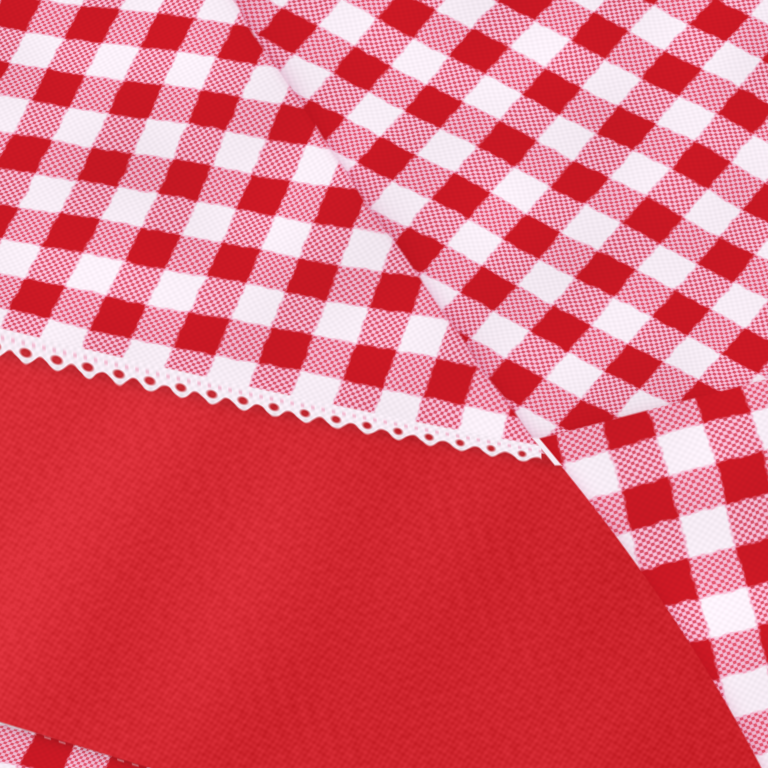
Reproduce this texture procedurally as a Shadertoy shader.

```glsl
const float PI = 3.14159265;
const vec3 WHITE = vec3(0.965, 0.925, 0.96);
const vec3 PINK = vec3(0.935, 0.585, 0.705);
const vec3 RED = vec3(0.785, 0.095, 0.14);
const vec3 PLAIN_DARK = vec3(0.755, 0.1, 0.13);
const vec3 PLAIN_LIGHT = vec3(0.87, 0.195, 0.235);
const float THREADS = 24.0;       // threads per check period
const float WEAVE_CONTRAST = 0.5;
const float WAVE = 0.007;         // cloth waviness
const float LEFT_SPREAD = 0.002;  // checks fan out towards the fold
const float FOLD_SOFTNESS = 0.003;
const float LACE_PITCH = 0.0404;
const float LACE_PHASE = 0.4375;

// One pair of lattice vectors per cloth, y pointing down
const mat2 LEFT_CHECK = mat2(0.1055, 0.0195, -0.041, 0.0885);
const mat2 RIGHT_CHECK = mat2(0.095, 0.0495, -0.0605, 0.0703);
const mat2 CORNER_CHECK = mat2(0.121, -0.0326, 0.028, 0.104);

vec2 hashGradient(vec2 cell) {
    float h = fract(sin(dot(cell, vec2(127.1, 311.7))) * 43758.5);
    return vec2(cos(2.0 * PI * h), sin(2.0 * PI * h));
}

float gradientNoise(vec2 p) {
    vec2 i = floor(p), f = fract(p);
    vec2 w = f * f * f * (f * (f * 6.0 - 15.0) + 10.0);
    vec2 e = vec2(1.0, 0.0);
    float a = dot(hashGradient(i), f);
    float b = dot(hashGradient(i + e.xy), f - e.xy);
    float c = dot(hashGradient(i + e.yx), f - e.yx);
    float d = dot(hashGradient(i + e.xx), f - e.xx);
    return mix(mix(a, b, w.x), mix(c, d, w.x), w.y);
}

float softCover(float d, float softness) { return smoothstep(-softness, softness, d); }
float cover(float d) { return softCover(d, 1.0 / iResolution.y); }

// Plain weave of striped warp and weft
vec3 gingham(vec2 p, vec2 origin, mat2 lattice, float spread) {
    mat2 toCheck = inverse(lattice);
    vec2 wave = WAVE * vec2(gradientNoise(p * 6.0), gradientNoise(p * 6.0 + 17.0));
    vec2 q = toCheck * (p - origin + wave);
    q -= toCheck * vec2(spread * q.x * q.y);
    vec2 ragged = q + 0.03 * vec2(gradientNoise(p * 70.0), gradientNoise(p * 70.0 + 31.0));
    vec2 stripe = 1.0 - smoothstep(0.222, 0.278, abs(fract(ragged + 0.5) - 0.5));
    vec2 t = sin(PI * THREADS * q + 1.1 * gradientNoise(p * 45.0));
    float over = 0.5 + WEAVE_CONTRAST * (smoothstep(-0.8, 0.8, t.x * t.y) - 0.5);
    float dye = mix(stripe.x, stripe.y, over);
    vec3 col = mix(WHITE, PINK, clamp(2.0 * dye, 0.0, 1.0));
    col = mix(col, RED, clamp(2.0 * dye - 1.0, 0.0, 1.0));
    return col * (1.0 + 0.02 * t.x * t.y + 0.05 * gradientNoise(p * 7.0));
}

vec3 plainCloth(vec2 p) {
    vec2 q = mat2(0.97, 0.24, -0.24, 0.97) * p;
    vec2 t = sin(PI * 210.0 * q + gradientNoise(p * 40.0));
    float light = 0.68 - 0.55 * (p.x - 0.3) - 0.3 * (p.y - 0.65);
    light += 0.35 * gradientNoise(vec2(p.x * 7.0 + p.y * 3.0, p.y * 2.5));
    light += 0.2 * t.x * t.y + 0.35 * gradientNoise(q * vec2(90.0, 150.0));
    return mix(PLAIN_DARK, PLAIN_LIGHT, clamp(light, 0.0, 1.1));
}

float laceTop(float x) { return 0.427 + 0.25 * x - 0.046 * x * x; }
float laceWidth(float x) { return mix(0.041, 0.025, clamp(x / 0.7, 0.0, 1.0)); }
float foldX(float y) { return 0.303 + 0.64 * y + 0.077 * y * y; }
float seamY(float x) { return 0.569 - 0.26 * (x - 0.71); }
float plainEdgeX(float y) {
    float d = y - 0.586;
    return 0.7135 + 0.83 * d - 0.384 * d * d;
}

// Scalloped tape with one eyelet per scallop; positive inside
float laceShape(vec2 p, float width, float t) {
    float s = fract((p.x - LACE_PHASE) / LACE_PITCH + 0.5) - 0.5;
    float scallop = 0.81 + 0.17 * cos(2.0 * PI * s) + 0.05 * gradientNoise(p * 90.0);
    float eyelet = length(vec2(s * LACE_PITCH / width * 0.75, t - 0.6)) - 0.14;
    return min(min(t, scallop - t), eyelet) * width;
}

void mainImage(out vec4 fragColor, in vec2 fragCoord) {
    vec2 p = fragCoord / iResolution.xy;
    p.y = 1.0 - p.y;
    float fold = p.x - foldX(p.y) + 0.006 * gradientNoise(p * 14.0);
    float seam = p.y - seamY(p.x);
    float edge = p.x - plainEdgeX(p.y);
    float width = laceWidth(p.x);
    float t = (p.y - laceTop(p.x)) / width;

    // Right cloth, with a rosy shade where it dips under its neighbours
    vec3 col = gingham(p, vec2(0.755, 0.237), RIGHT_CHECK, 0.0);
    col *= 1.0 - vec3(0.06, 0.16, 0.11) * exp(-max(fold, 0.0) / 0.012);
    col *= 1.0 - vec3(0.04, 0.1, 0.08) * exp(-max(-seam, 0.0) / 0.008);

    // Corner cloth
    vec3 corner = gingham(p, vec2(0.846, 0.657), CORNER_CHECK, 0.0);
    corner *= 1.0 - vec3(0.05, 0.14, 0.1) * exp(-max(edge, 0.0) / 0.009);
    col = mix(col, corner, softCover(seam, 0.002));

    // Left cloth rolling over the fold
    vec3 left = gingham(p, vec2(0.198, 0.323), LEFT_CHECK, LEFT_SPREAD);
    left *= 1.0 - vec3(0.03, 0.1, 0.07) * exp(-max(-fold, 0.0) / 0.005);
    col = mix(col, left, softCover(-fold, FOLD_SOFTNESS) * cover(0.6 - p.y));

    // Plain cloth with the shadow of the lace
    vec3 plain = plainCloth(p);
    plain *= 1.0 - 0.1 * exp(-max(t - 0.85, 0.0) / 0.2);
    col = mix(col, plain, cover((t - 0.4) * width) * softCover(-edge, 0.002));

    // Lower left hem with broken stitching
    float hem = p.y - 0.94 - 0.307 * p.x;
    vec3 under = gingham(p, vec2(0.06, 0.978), LEFT_CHECK, 0.0);
    under *= 1.0 - 0.18 * exp(-max(hem, 0.0) / 0.006);
    col = mix(col, under, softCover(hem, 0.002));
    float dash = smoothstep(-0.3, 0.5, sin(p.x * 330.0)) * cover(p.x - 0.025);
    col = mix(col, WHITE, 0.4 * dash * softCover(0.0012 - abs(hem - 0.002), 0.002));

    // Lace with an open mesh, and the piping at its end
    float yarn = sin(p.x * 2.0 * PI / LACE_PITCH * 4.0 + t * 6.0) * sin(t * 20.0);
    float mesh = exp(-pow((t - 0.3) / 0.09, 2.0));
    mesh *= smoothstep(0.0, 1.0, sin(p.x * 2.0 * PI / LACE_PITCH * 3.0));
    vec3 laceColor = WHITE * (1.0 + 0.03 * yarn - 0.04 * smoothstep(0.6, 1.0, t));
    laceColor = mix(laceColor, PINK, 0.55 * mesh);
    float lace = softCover(laceShape(p, width, t), 0.0022) * cover(0.705 - p.x);
    col = mix(col, laceColor, lace);
    float piping = min(0.0045 - abs(edge + 0.003), 0.018 - abs(p.y - 0.588));
    col = mix(col, WHITE, softCover(piping, 0.002));

    fragColor = vec4(clamp(col, 0.0, 1.0), 1.0);
}
```
